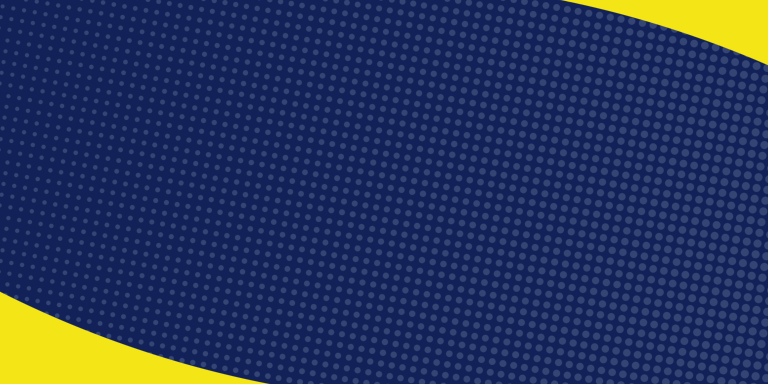
Give the GLSL for this background, as a Shadertoy shader.

```glsl
// A navy field with a tilted halftone grid whose dots grow to the right,
// framed by yellow corners at upper right and lower left. Each corner is cut by
// one large arc; each dot is a disc in a rotated cell. Units: canvas height = 1.

const vec3 NAVY = vec3(0.070, 0.135, 0.350);
const vec3 DOT_BLUE = vec3(0.205, 0.270, 0.455);
const vec3 YELLOW = vec3(0.957, 0.898, 0.086);

const float GRID_ANGLE = 0.180;
const float GRID_STEP = 0.0284;
const vec2 GRID_ANCHOR = vec2(0.9618, 0.5208);  // centre of one dot
const float DOT_RADIUS_MID = 0.0078;
const float DOT_GROWTH = 0.0026;                // radius gained per unit along a row

const float CURVE_RADIUS = 2.708;
const vec2 UPPER_CURVE_CENTER = vec2(0.922, -1.654);
const vec2 LOWER_CURVE_CENTER = vec2(1.220, 2.658);

float discDistance(vec2 p, vec2 center, float radius) {
    return length(p - center) - radius;
}

// Coverage of the inside of a shape, smoothed over about one pixel
float coverage(float dist, float pixel) {
    return 1.0 - smoothstep(-0.75 * pixel, 0.75 * pixel, dist);
}

float halftoneDistance(vec2 p) {
    float c = cos(GRID_ANGLE);
    float s = sin(GRID_ANGLE);
    vec2 offset = p - GRID_ANCHOR;
    vec2 grid = vec2(c * offset.x - s * offset.y, s * offset.x + c * offset.y);
    vec2 cellCenter = GRID_STEP * floor(grid / GRID_STEP + 0.5);
    float radius = DOT_RADIUS_MID + DOT_GROWTH * cellCenter.x;
    return discDistance(grid, cellCenter, max(radius, 0.0));
}

void mainImage(out vec4 fragColor, in vec2 fragCoord) {
    vec2 p = fragCoord / iResolution.y;
    float pixel = 1.0 / iResolution.y;

    // Dotted field
    vec3 field = mix(NAVY, DOT_BLUE, coverage(halftoneDistance(p), pixel));

    // Each arc bends on one side of its centre only and runs flat on the other
    vec2 upperPoint = vec2(max(p.x, UPPER_CURVE_CENTER.x), p.y);
    vec2 lowerPoint = vec2(min(p.x, LOWER_CURVE_CENTER.x), p.y);
    float upper = discDistance(upperPoint, UPPER_CURVE_CENTER, CURVE_RADIUS);
    float lower = discDistance(lowerPoint, LOWER_CURVE_CENTER, CURVE_RADIUS);
    vec3 color = mix(YELLOW, field, coverage(max(upper, lower), pixel));

    fragColor = vec4(color, 1.0);
}
```
